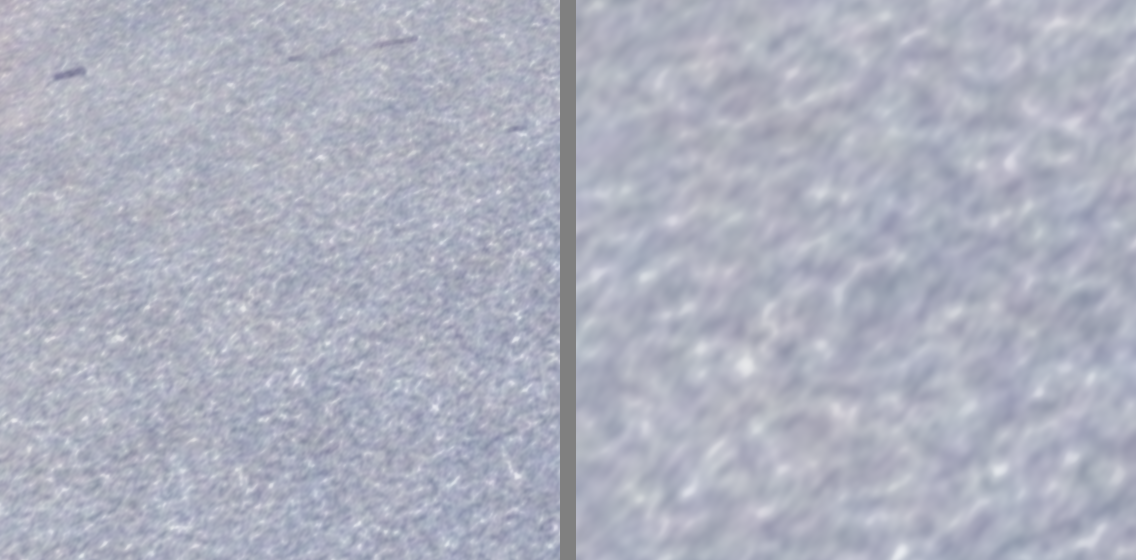
Left, the full canvas; right, a detail of the centre.
A Shadertoy shader for this texture:

```glsl
// Pale blue-grey stony ground seen at a slant: soft slanted grains from stretched
// gradient noise, with bright flecks, faint colour mottling, a dark smudge and
// thin broken cracks. Grains shrink and lose contrast towards the top.

const vec3 STONE = vec3(0.694, 0.705, 0.756);
const vec3 TONE_TINT = vec3(1.0, 0.96, 0.78);
const vec3 WARM_SHIFT = vec3(0.7, 0.0, -0.7);
const vec3 VIOLET_SHIFT = vec3(0.35, -0.6, 0.5);
const vec3 MARK_SHADE = vec3(-0.17, -0.18, -0.13);
const float GRAIN_ANGLE = 0.38;

vec2 rotate(vec2 p, float angle) {
    float c = cos(angle), s = sin(angle);
    return vec2(c * p.x + s * p.y, c * p.y - s * p.x);
}

// Integer hash of a lattice cell, from 0 to 1
float hash(ivec2 cell, int seed) {
    uint h = uint(cell.x) * 1597u ^ uint(cell.y) * 51749u ^ uint(seed) * 9973u;
    h = (h ^ (h >> 15)) * 73244475u;
    h = (h ^ (h >> 13)) * 73244475u;
    h ^= h >> 16;
    return float(h & 65535u) / 65536.0;
}

float cornerSlope(ivec2 cell, vec2 offset, int seed) {
    float angle = 6.28318 * hash(cell, seed);
    return dot(vec2(cos(angle), sin(angle)), offset);
}

// Gradient noise, roughly -0.7 to 0.7
float gradientNoise(vec2 p, int seed) {
    ivec2 cell = ivec2(floor(p));
    vec2 f = fract(p);
    vec2 w = f * f * f * (f * (f * 6.0 - 15.0) + 10.0);
    float a = cornerSlope(cell, f, seed);
    float b = cornerSlope(cell + ivec2(1, 0), f - vec2(1, 0), seed);
    float c = cornerSlope(cell + ivec2(0, 1), f - vec2(0, 1), seed);
    float d = cornerSlope(cell + ivec2(1, 1), f - vec2(1, 1), seed);
    return mix(mix(a, b, w.x), mix(c, d, w.x), w.y);
}

// Layers of slanted noise, each finer and weaker than the last
float slantedLayers(vec2 p, vec2 frequency, float fade, int seed) {
    float sum = 0.0, weight = 1.0;
    for (int i = 0; i < 3; i++) {
        float angle = GRAIN_ANGLE + 0.3 * float(i);
        sum += weight * gradientNoise(rotate(p, angle) * frequency, seed + i);
        frequency *= 1.5;
        weight *= fade;
    }
    return sum;
}

// Soft stroke between two points, tapering off from its centre line
float stroke(vec2 p, vec2 a, vec2 b, float radius) {
    vec2 along = b - a;
    float t = clamp(dot(p - a, along) / dot(along, along), 0.0, 1.0);
    return 1.0 - smoothstep(0.15 * radius, radius, length(p - a - t * along));
}

void mainImage(out vec4 fragColor, in vec2 fragCoord) {
    vec2 uv = fragCoord / iResolution.xy;

    // Ground plane: finer grains further up
    vec2 ground = vec2((uv.x - 0.5) * (1.0 + 0.25 * uv.y), uv.y + 0.17 * uv.y * uv.y);
    vec2 bend = vec2(gradientNoise(ground * 17.0, 11), gradientNoise(ground * 17.0, 12));
    ground += 0.004 * bend;

    // Grain tone, bright flecks and broad slanted patches
    float grain = slantedLayers(ground, vec2(40.0, 62.0), 0.66, 1);
    vec2 slanted = rotate(ground, GRAIN_ANGLE);
    float patches = slantedLayers(ground, vec2(4.0, 9.0), 0.8, 21);
    float clumps = gradientNoise(slanted * vec2(17.0, 30.0), 25);
    float farLeft = smoothstep(0.35, 1.25, uv.y + 0.4 * (1.0 - uv.x));
    float contrast = mix(1.1, 0.66, farLeft) * (1.0 + 0.6 * clumps);
    float flecks = smoothstep(0.33, 0.9, grain + 0.25 * clumps);
    float tone = contrast * (0.121 * grain + 0.05 * flecks);
    tone += 0.042 * patches + 0.042 * clumps - 0.002;
    vec3 color = STONE + tone * TONE_TINT;

    // Faint warm and violet mottling
    float warmth = gradientNoise(ground * vec2(24.0, 30.0), 31)
                 + gradientNoise(ground * 8.0, 32);
    float violet = gradientNoise(slanted * vec2(32.0, 42.0), 33);
    color += 0.02 * warmth * WARM_SHIFT + 0.025 * violet * VIOLET_SHIFT;

    // Bluer near corner at lower right, pinkish far edge at upper left
    float nearCorner = smoothstep(0.6, 1.8, uv.x + 1.0 - uv.y);
    float farEdge = smoothstep(0.14, 0.0, uv.x) * smoothstep(0.55, 0.95, uv.y);
    color += nearCorner * vec3(-0.034, -0.028, -0.008);
    color += farEdge * vec3(0.03, 0.0, -0.005);

    // Dark smudge and cracks broken up by noise
    vec2 rough = uv + 0.006 * bend;
    float smudge = stroke(rough, vec2(0.102, 0.863), vec2(0.146, 0.871), 0.013);
    float crack = stroke(rough, vec2(0.52, 0.896), vec2(0.74, 0.931), 0.009)
                + stroke(rough, vec2(0.87, 0.755), vec2(1.02, 0.795), 0.008);
    float gaps = smoothstep(-0.12, 0.25, gradientNoise(uv * vec2(16.0, 9.0), 41));
    color += MARK_SHADE * (smudge + 0.7 * crack * gaps);

    fragColor = vec4(clamp(color, 0.0, 1.0), 1.0);
}
```
